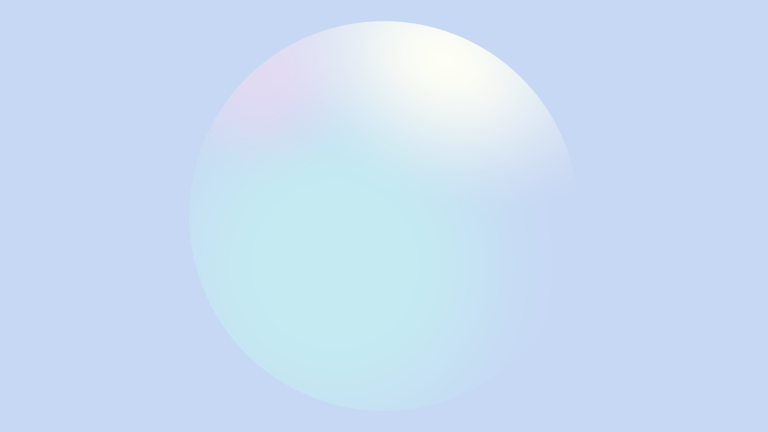
Give the GLSL for this background, as a WebGL 2 fragment shader.

```glsl
#version 300 es
precision highp float;

uniform vec2 u_resolution;
out vec4 fragColor;

const vec3 SKY = vec3(0.780, 0.847, 0.957);
const vec3 AQUA = vec3(0.773, 0.918, 0.949);
const vec3 LAVENDER = vec3(0.882, 0.855, 0.953);
const vec3 CREAM = vec3(0.992, 0.996, 0.961);

const float DISC_RADIUS = 0.451;

// Coverage of a disc, softened over one pixel
float discMask(vec2 p, float radius, float pixel) {
    return 1.0 - smoothstep(-0.5 * pixel, 0.5 * pixel, length(p) - radius);
}

// Tilted elliptical glow: 1 inside the core fraction, 0 at the radii
float glow(vec2 p, vec2 center, vec2 radii, float tilt, float core) {
    float c = cos(tilt);
    float s = sin(tilt);
    vec2 d = p - center;
    vec2 local = vec2(c * d.x + s * d.y, c * d.y - s * d.x);
    return 1.0 - smoothstep(core, 1.0, length(local / radii));
}

// Layered glows that tint the disc
vec3 discColor(vec2 p) {
    float aqua = glow(p, vec2(-0.113, -0.113), vec2(0.54), 0.0, 0.28);
    float lavender = glow(p, vec2(-0.29, 0.34), vec2(0.28), 0.0, 0.11);
    float cream = glow(p, vec2(0.14, 0.36), vec2(0.48, 0.34), -0.436, 0.0);

    vec3 color = mix(SKY, AQUA, aqua);
    color = mix(color, LAVENDER, lavender);
    return mix(color, CREAM, cream);
}

void main() {
    // Centered coordinates, one unit per canvas height
    vec2 p = (gl_FragCoord.xy - 0.5 * u_resolution) / u_resolution.y;
    float mask = discMask(p, DISC_RADIUS, 1.5 / u_resolution.y);
    fragColor = vec4(mix(SKY, discColor(p), mask), 1.0);
}
```
